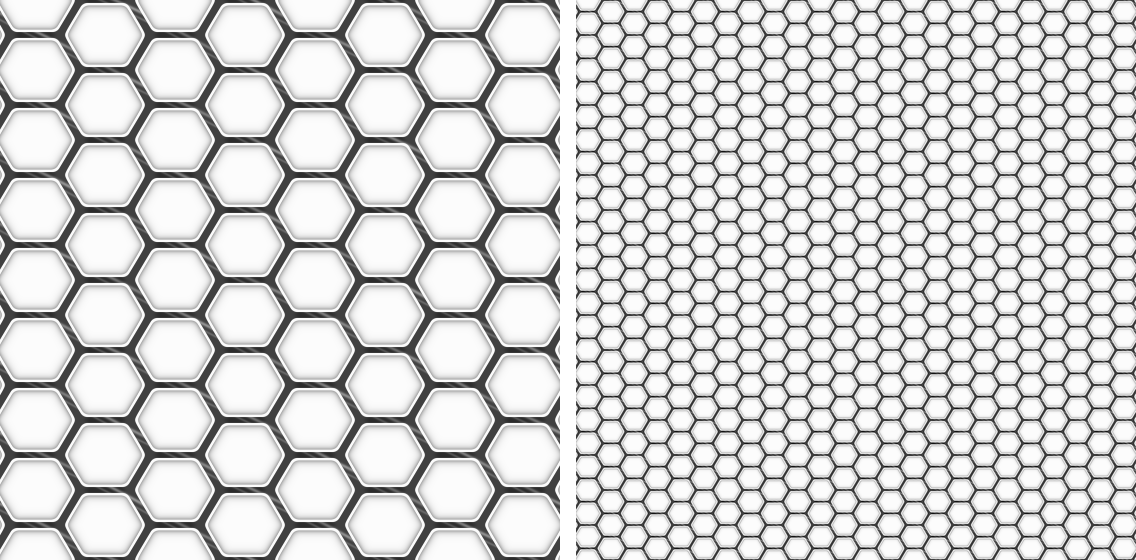
Left: one tile. Right: repeated 3 by 3.
Reproduce this pattern procedurally as a Shadertoy shader.

```glsl
const float TAU = 6.2831853;

// x: rounded signed distance to one tile, y: positive beside its flat edges
vec2 hexTile(vec2 c) {
    vec2 q = vec2(abs(c.x), sqrt(c.y * c.y + 0.0014));
    float flatEdge = abs(c.y) - 0.458;
    float slantEdge = dot(q - vec2(0.592, 0.0), vec2(0.856, 0.517));
    float blend = max(0.06 - abs(flatEdge - slantEdge), 0.0) / 0.06;
    return vec2(max(flatEdge, slantEdge) + blend * blend * 0.015, flatEdge - slantEdge);
}

// Offset from the nearest centre of a 2 by 1 grid
vec2 gridOffset(vec2 p) {
    vec2 period = vec2(2.0, 1.0);
    return p - period * round(p / period);
}

float glint(float phase, float centre, float width) {
    float x = (phase - centre) / width;
    return exp(-x * x);
}

// Dark metal bars with slanted streaks of light
float metal(vec2 p, float flatness) {
    float wobble = 0.012 * sin(TAU * (p.x * 0.375 + p.y * 0.25))
                 + 0.008 * sin(TAU * (p.x * 0.25 - p.y * 0.625));
    float phase = fract((p.x - 0.5) * 0.5 + p.y + wobble);
    float strength = 0.27 + 0.05 * sin(TAU * (p.x * 0.625 + p.y * 0.125));
    float base = mix(0.25, 0.17, smoothstep(0.0, 0.1, flatness));
    return base + strength * glint(phase, 0.565, 0.028)
                + 0.16 * glint(phase, 0.47, 0.02);
}

void mainImage(out vec4 fragColor, in vec2 fragCoord) {
    // Eight columns and eight rows, odd columns shifted by half a tile
    vec2 p = fragCoord / iResolution.xy * 8.0;
    vec2 even = hexTile(gridOffset(p - vec2(0.5, 0.0)));
    vec2 odd = hexTile(gridOffset(p - vec2(1.5, 0.5)));
    vec2 tile = even.x < odd.x ? even : odd;
    float inside = -tile.x;
    float soft = max(0.008, 5.0 / min(iResolution.x, iResolution.y));

    // White face with a shadow fading in from its rim
    float face = 0.99 - 0.38 * exp(-max(inside - 0.036, 0.0) / 0.038);
    float rim = smoothstep(0.036 + soft, 0.036 - soft, inside);
    float shade = mix(face, 0.985, rim);

    // Bars between the tiles
    shade = mix(metal(p, tile.y), shade, smoothstep(-soft, soft, inside));
    fragColor = vec4(vec3(shade), 1.0);
}
```
